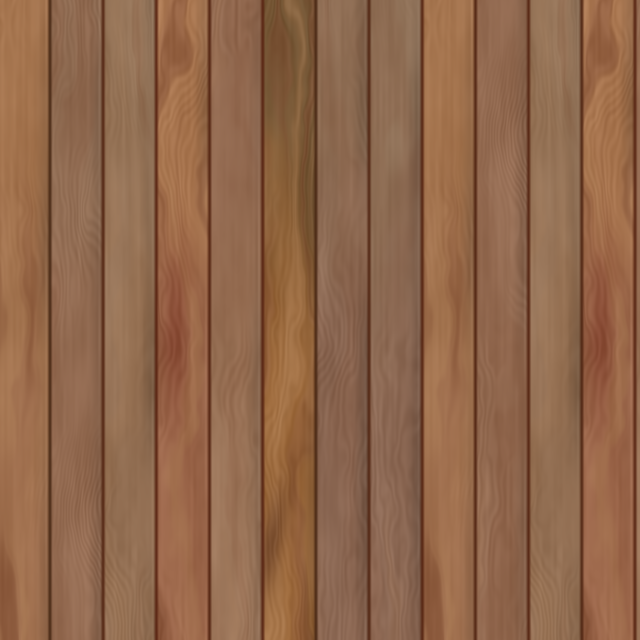
This texture is drawn by a Shadertoy shader. Its source:

```glsl
// Vertical wooden planks, twelve across, parted by thin dark seams.
// Each plank takes one of eight timber tones, then gets flowing streaks,
// fine fibres, arched grain and a few knots from stretched value noise.

#define PITCH 0.0831        // plank width
#define FIRST_SEAM -0.005   // left edge of the first plank
#define SEAM_CORE 0.0005    // half width of the darkest line
#define SEAM_EDGE 0.0042    // half width with soft shoulder
#define FIBRE 0.035         // contrast of fine fibres
#define ARCH 0.016          // contrast of arched grain
#define KINDS 8.0           // planks before the timber tones recur

const vec3 SEAM_BROWN = vec3(0.27, 0.16, 0.08);
const vec3 SEAM_RED = vec3(0.36, 0.14, 0.07);
const vec3 STREAK_DARK = vec3(0.49, 0.29, 0.19);
const vec3 STREAK_LIGHT = vec3(0.69, 0.51, 0.35);

const vec3 TOP_TONE[8] = vec3[8](
    vec3(0.65, 0.46, 0.31), vec3(0.57, 0.43, 0.33),
    vec3(0.59, 0.46, 0.35), vec3(0.66, 0.46, 0.31),
    vec3(0.58, 0.42, 0.32), vec3(0.46, 0.34, 0.21),
    vec3(0.57, 0.44, 0.34), vec3(0.57, 0.45, 0.35));
const vec3 BASE_TONE[8] = vec3[8](
    vec3(0.61, 0.42, 0.29), vec3(0.57, 0.41, 0.31),
    vec3(0.58, 0.44, 0.33), vec3(0.62, 0.41, 0.30),
    vec3(0.61, 0.46, 0.35), vec3(0.61, 0.41, 0.23),
    vec3(0.54, 0.40, 0.32), vec3(0.54, 0.40, 0.32));
// How strongly each timber is streaked
const float FIGURE[8] = float[8](0.7, 0.25, 0.25, 0.75, 0.25, 0.6, 0.2, 0.2);

float hash(vec2 p) {
    vec3 q = fract(p.xyx * 0.1031);
    q += dot(q, q.yzx + 33.33);
    return fract((q.x + q.y) * q.z);
}

float noise(vec2 p) {
    vec2 i = floor(p), f = fract(p);
    f = f * f * (3.0 - 2.0 * f);
    return mix(mix(hash(i), hash(i + vec2(1, 0)), f.x),
               mix(hash(i + vec2(0, 1)), hash(i + vec2(1, 1)), f.x), f.y);
}

float fbm(vec2 p) {
    float sum = 0.0, amp = 0.55;
    for (int i = 0; i < 4; i++) {
        sum += amp * noise(p);
        p = p * 2.03 + 17.3;
        amp *= 0.5;
    }
    return sum;
}

// Soft elliptical spot
float spot(vec2 p, vec2 centre, vec2 radius) {
    vec2 d = (p - centre) / radius;
    return exp(-dot(d, d));
}

vec3 plank(float id, float u, float y) {
    float kind = mod(id, KINDS), cycle = floor(id / KINDS);
    int k = int(kind);
    float knotted = k == 1 ? 1.0 : 0.0;
    y = y - 0.59 * cycle * knotted;
    vec2 p = vec2(u, y / PITCH);        // in plank widths
    vec2 seed = vec2(kind * 37.0 + 5.0, kind * 19.0 + 40.0);

    // Slow change of tone along the plank
    float drift = fbm(p * vec2(0.9, 0.35) + seed);
    float rise = smoothstep(0.35, 0.85, y + 0.5 * (drift - 0.5));
    vec3 col = mix(BASE_TONE[k], TOP_TONE[k], rise);

    // Knot on the right edge bends the grain around it
    float knot = knotted * spot(p, vec2(1.0, 0.2 / PITCH), vec2(0.8, 1.3));
    float flow = u * 1.5 + 2.2 * drift + 1.5 * knot;

    // Long streaks following the flow
    float streak = noise(vec2(flow * 2.2, p.y * 0.18) + seed.yx);
    float figure = FIGURE[k];
    col = mix(col, STREAK_DARK, figure * 0.75 * smoothstep(0.55, 0.95, streak));
    col = mix(col, STREAK_LIGHT, figure * 0.6 * smoothstep(0.45, 0.1, streak));

    // Reddish heart on one timber, golden swirl on another
    if (k == 3) {
        float heart = spot(p, vec2(0.4 + 0.3 * (drift - 0.5), 5.8), vec2(0.24, 1.5));
        col = mix(col, vec3(0.52, 0.27, 0.19), 0.75 * heart);
    }
    if (k == 5) {
        float swirl = spot(vec2(u - 0.25 * (p.y - 1.8), p.y), vec2(0.15, 1.8), vec2(0.25, 1.2));
        col = mix(col, vec3(0.38, 0.22, 0.13), 0.6 * swirl);
    }

    // Arched grain in patches, fine fibres and broad blotches
    float patchy = smoothstep(0.35, 0.75, noise(p * vec2(0.8, 0.4) + seed + 9.0));
    col += ARCH * (patchy + knot) * sin(flow * 32.0);
    col += FIBRE * (noise(vec2(u * 18.0, p.y * 0.7) + seed) - 0.5);
    col += 0.09 * (fbm(p * vec2(1.5, 0.6) + seed + 71.0) - 0.5);

    // Uneven darkening towards the right edge
    float stain = noise(vec2(kind * 7.0, p.y * 0.4 + 3.0));
    return col * (1.0 - 0.2 * stain * smoothstep(0.65, 1.0, u));
}

void mainImage(out vec4 fragColor, in vec2 fragCoord) {
    vec2 uv = fragCoord / iResolution.xy;
    float x = (uv.x - FIRST_SEAM) / PITCH;
    float id = floor(x), u = x - id;
    vec3 col = plank(id, u, uv.y);

    // Pale bevel on the left of each seam, then the seam itself
    float gap = min(u, 1.0 - u) * PITCH;
    float bevel = spot(vec2(gap, 0.0), vec2(0.006, 0.0), vec2(0.0018));
    col += 0.045 * bevel * step(0.5, u) * noise(vec2(id * 5.0, uv.y * 6.0));
    float seamId = floor(x + 0.5);
    vec3 seamCol = mix(SEAM_BROWN, SEAM_RED, hash(vec2(seamId, 4.0)));
    float pixel = 0.5 / iResolution.x;
    float seam = 1.0 - smoothstep(SEAM_CORE - pixel, SEAM_EDGE + pixel, gap);
    col = mix(col, seamCol, 0.92 * seam);

    fragColor = vec4(clamp(col, 0.0, 1.0), 1.0);
}
```
